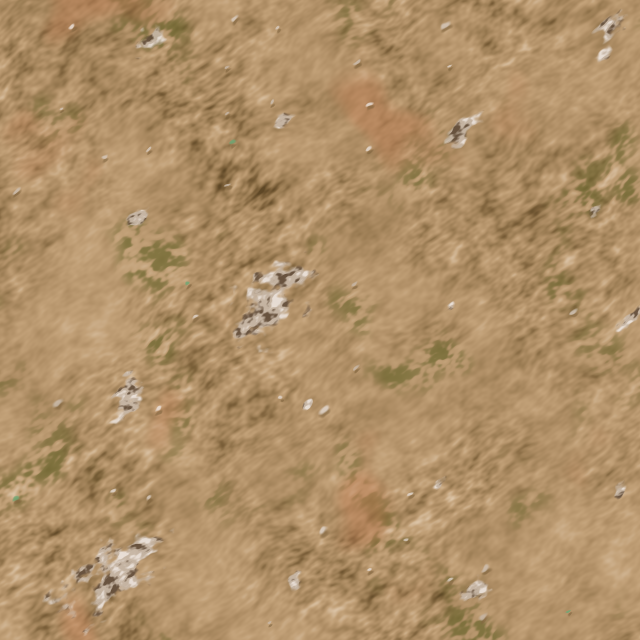
A Shadertoy shader for this texture:

```glsl
// Dry grassy ground seen from above, with slanted straw, green tufts and pale rubble.

const vec3 SHADOW = vec3(0.37, 0.28, 0.15);
const vec3 SOIL = vec3(0.49, 0.38, 0.23);
const vec3 EARTH = vec3(0.61, 0.49, 0.33);
const vec3 STRAW = vec3(0.69, 0.56, 0.40);
const vec3 SAND = vec3(0.76, 0.63, 0.47);
const vec3 PALE = vec3(0.87, 0.78, 0.67);
const vec3 GRASS = vec3(0.43, 0.41, 0.19);
const vec3 CLAY = vec3(0.75, 0.51, 0.35);
const vec3 STONE = vec3(0.78, 0.72, 0.66);
const vec3 CHALK = vec3(0.93, 0.90, 0.88);
const vec3 GAP = vec3(0.38, 0.30, 0.23);
const vec3 PLASTIC = vec3(0.42, 0.66, 0.46);

const float SLANT = 0.62;                   // direction of the straw, radians
const vec2 GRAIN_FREQ = vec2(21.0, 42.0);   // along and across the straw
const float PATCH_FREQ = 3.2;
const int RUBBLE_COUNT = 16;
const float RUBBLE_MIN = 0.009;
const float RUBBLE_MAX = 0.062;
const float FLECK_CELLS = 15.0;
const float FLECK_SHARE = 0.20;

vec2 hash2(vec2 p) {
    vec3 q = fract(p.xyx * vec3(0.1031, 0.1030, 0.0973));
    q += dot(q, q.yzx + 33.33);
    return fract((q.xx + q.yz) * q.zy);
}

vec2 gradientAt(vec2 cell) {
    float angle = 6.2832 * hash2(cell).x;
    return vec2(cos(angle), sin(angle));
}

// Gradient noise, roughly -1 to 1
float noise(vec2 p) {
    vec2 i = floor(p), f = p - i;
    vec2 u = f * f * f * (f * (f * 6.0 - 15.0) + 10.0);
    vec2 e = vec2(0.0, 1.0);
    float low = mix(dot(gradientAt(i), f), dot(gradientAt(i + e.yx), f - e.yx), u.x);
    float high = mix(dot(gradientAt(i + e), f - e), dot(gradientAt(i + 1.0), f - 1.0), u.x);
    return 1.5 * mix(low, high, u.y);
}

float fbm(vec2 p, float gain) {
    float sum = 0.0, weight = 1.0;
    for (int i = 0; i < 3; i++) {
        sum += weight * noise(p);
        p = p * 1.93 + 17.3;
        weight *= gain;
    }
    return sum;
}

vec2 turn(vec2 p, float a) {
    return vec2(cos(a) * p.x + sin(a) * p.y, cos(a) * p.y - sin(a) * p.x);
}

// Tone 0 is plain straw, negative is darker
vec3 groundColor(float tone) {
    vec3 c = mix(SHADOW, SOIL, clamp((tone + 2.7) / 0.9, 0.0, 1.0));
    c = mix(c, EARTH, clamp((tone + 1.8) / 0.9, 0.0, 1.0));
    c = mix(c, STRAW, clamp((tone + 0.9) / 0.9, 0.0, 1.0));
    c = mix(c, SAND, clamp(tone / 0.9, 0.0, 1.0));
    return mix(c, PALE, clamp((tone - 0.9) / 1.5, 0.0, 1.0));
}

// Broken heaps of stone, spread evenly with a low-discrepancy sequence
vec3 addRubble(vec3 color, vec2 p, vec2 q) {
    float chips = fbm(q * vec2(34.0, 62.0) + 5.0, 0.6);
    float ragged = fbm(q * vec2(24.0, 38.0) + 71.0, 0.6);
    vec3 heap = mix(STONE, CHALK, smoothstep(0.1, 0.7, chips));
    heap = mix(GAP, heap, smoothstep(-0.65, -0.05, chips));
    for (int i = 0; i < RUBBLE_COUNT; i++) {
        float n = float(i);
        vec2 center = fract(vec2(0.7549, 0.5698) * n + vec2(0.42, 0.53));
        vec2 h = hash2(vec2(n, 7.0));
        float size = mix(RUBBLE_MIN, RUBBLE_MAX, i < 2 ? 1.0 : 0.4 * h.x * h.x);
        vec2 d = turn(p - center, SLANT + 0.5 * h.y) * vec2(0.75, 1.45);
        float edge = 1.0 - length(d) / size + 0.75 * ragged;
        color = mix(color, heap, 0.9 * smoothstep(0.05, 0.55, edge));
    }
    return color;
}

// Single pale flecks with a small shadow below
vec3 addFlecks(vec3 color, vec2 p) {
    vec2 cell = floor(p * FLECK_CELLS);
    vec2 h = hash2(cell + 41.0), k = hash2(cell + 97.0);
    vec2 d = (fract(p * FLECK_CELLS) - mix(vec2(0.3), vec2(0.7), h)) / FLECK_CELLS;
    d += 0.003 * vec2(noise(p * 70.0), noise(p * 70.0 + 9.0));
    float size = mix(0.003, 0.007, k.y * k.y);
    vec2 stretch = vec2(0.65, 1.3);
    float fleck = length(turn(d, SLANT) * stretch) / size;
    float shade = length(turn(d + vec2(-0.002, 0.005), SLANT) * stretch) / size;
    float present = step(k.x, FLECK_SHARE);
    vec3 tint = mix(mix(STONE, CHALK, h.x), PLASTIC, step(k.x, 0.012));
    color = mix(color, SOIL, 0.6 * present * (1.0 - smoothstep(0.4, 1.3, shade)));
    return mix(color, tint, 0.8 * present * (1.0 - smoothstep(0.4, 1.2, fleck)));
}

void mainImage(out vec4 fragColor, in vec2 fragCoord) {
    vec2 p = fragCoord / iResolution.y;
    vec2 bent = p + 0.010 * vec2(noise(p * 8.0 + 3.0), noise(p * 8.0 + 30.0));
    vec2 q = turn(bent, SLANT);

    // Straw: smooth and rough areas share one slanted grain
    float broad = fbm(p * PATCH_FREQ + 11.0, 0.6);
    float rough = smoothstep(-0.6, 0.7, fbm(p * 4.0 + 52.0, 0.6));
    float grain = fbm(q * GRAIN_FREQ, 0.85);
    float clumps = fbm(q * vec2(9.0, 14.0) + 23.0, 0.6);
    float tone = 0.05 + 0.55 * broad + 0.45 * clumps - 0.5 * (rough - 0.5);
    tone += grain * mix(0.5, 1.35, rough);
    vec3 color = groundColor(tone);

    // Green tufts and bare reddish clay
    float tufts = smoothstep(0.25, 0.85, fbm(p * 6.0 + 83.0, 0.5));
    color = mix(color, GRASS, 0.7 * tufts * smoothstep(0.4, -0.5, grain));
    float bare = smoothstep(0.5, 1.0, fbm(p * 4.5 + 140.0, 0.5));
    color = mix(color, CLAY, 0.5 * bare);

    color = addFlecks(color, p);
    color = addRubble(color, p, q);
    fragColor = vec4(color, 1.0);
}
```
